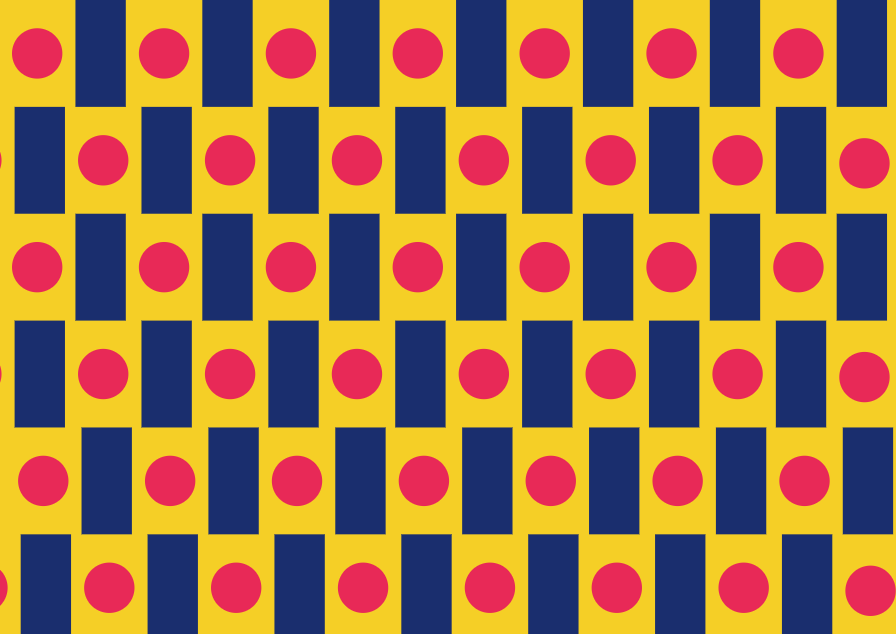
This pattern is drawn by a WebGL 2 fragment shader. Its source:

```glsl
#version 300 es
precision highp float;

uniform vec2 u_resolution;
out vec4 outColor;

// Colours
const vec3 YELLOW = vec3(0.96, 0.81, 0.15);
const vec3 NAVY = vec3(0.10, 0.18, 0.43);
const vec3 RED = vec3(0.91, 0.16, 0.34);

// Lengths are fractions of the canvas width
const int ROWS = 6;
const float ROW_HEIGHT = 0.11927;
const float PERIOD = 0.1416;
const float BAR_HALF_WIDTH = 0.0281;
const float DOT_RADIUS = 0.0281;
const float EVEN_START = 0.0415;   // first dot centre in even rows
const float ODD_START = 0.1152;    // first dot centre in odd rows
const int SHIFTED_ROW = 4;         // rows from here on sit further right
const float ROW_SHIFT = 0.0068;
const float DROPPED_DOT = 6.0;     // this dot hangs lower in odd rows
const float DOT_DROP = 0.0034;

float boxDistance(vec2 p, vec2 halfSize) {
  vec2 d = abs(p) - halfSize;
  return length(max(d, 0.0)) + min(max(d.x, d.y), 0.0);
}

float coverage(float distanceToEdge, float pixel) {
  return clamp(0.5 - distanceToEdge / pixel, 0.0, 1.0);
}

// Index of the repeat whose centre is nearest to x
float nearestRepeat(float x, float start) {
  return floor((x - start) / PERIOD + 0.5);
}

void main() {
  float pixel = 1.0 / u_resolution.x;
  // Rows are counted downwards from the top edge
  vec2 p = vec2(gl_FragCoord.x, u_resolution.y - gl_FragCoord.y) * pixel;
  vec3 color = YELLOW;

  for (int row = 0; row < ROWS; row++) {
    bool odd = row % 2 == 1;
    float rowCentre = (float(row) + 0.5) * ROW_HEIGHT;
    float dotStart = odd ? ODD_START : EVEN_START;
    if (row >= SHIFTED_ROW) dotStart += ROW_SHIFT;

    // Bars lie midway between dots; none is centred left of the canvas
    float barStart = dotStart + 0.5 * PERIOD;
    float barX = barStart + PERIOD * nearestRepeat(p.x, barStart);
    float bar = boxDistance(p - vec2(barX, rowCentre), vec2(BAR_HALF_WIDTH, 0.5 * ROW_HEIGHT));
    color = mix(color, NAVY, coverage(bar, pixel) * step(0.0, barX));

    // Dots
    float index = nearestRepeat(p.x, dotStart);
    float drop = odd && index == DROPPED_DOT ? DOT_DROP : 0.0;
    vec2 dotCentre = vec2(dotStart + PERIOD * index, rowCentre + drop);
    color = mix(color, RED, coverage(distance(p, dotCentre) - DOT_RADIUS, pixel));
  }

  outColor = vec4(color, 1.0);
}
```
